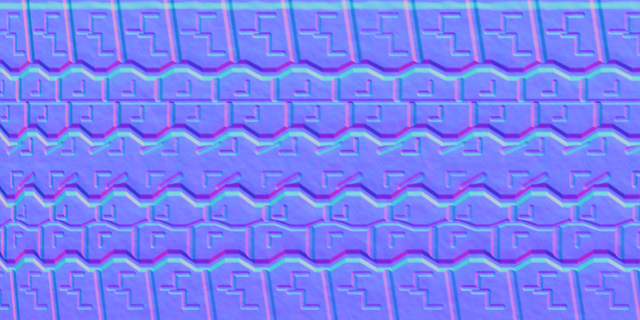
Write a Shadertoy shader that draws this texture map.

```glsl
// Tangent-space normal map of a worn tyre tread: five ribs split by zigzag grooves.

float hash(vec2 p) {
    return fract(sin(dot(p, vec2(127.1, 311.7))) * 43758.5453);
}

float noise(vec2 p) {
    vec2 i = floor(p), f = fract(p);
    f = f * f * f * (f * (f * 6.0 - 15.0) + 10.0);
    return mix(mix(hash(i), hash(i + vec2(1, 0)), f.x),
               mix(hash(i + vec2(0, 1)), hash(i + vec2(1, 1)), f.x), f.y);
}

// Tread pitch: blocks are tighter toward the left side
float pitch(float x) {
    return 5.15 * x + 1.15 * (1.0 - exp(-4.0 * x)) - 0.82;
}

// Signed sideways distance to the nearest repeat of phase c
float across(float u, float c) {
    return (fract(u - c + 0.5) - 0.5) * 0.19;
}

float zigzag(float u, float mid, float low, float amp) {
    float tri = abs(fract(u - low) - 0.5) * 4.0 - 1.0;
    return mid - amp * clamp(1.9 * tri, -1.0, 1.0);
}

float band(float y, float lo, float hi) {
    return smoothstep(-0.004, 0.004, y - lo) * smoothstep(-0.004, 0.004, hi - y);
}

float groove(float d, float w) {
    return 1.0 - smoothstep(0.2 * w, w, abs(d));
}

float segment(vec2 p, vec2 a, vec2 b) {
    vec2 d = b - a;
    return length(p - a - d * clamp(dot(p - a, d) / dot(d, d), 0.0, 1.0));
}

// Corner at the origin with one arm along each axis
float hook(vec2 p, vec2 arm) {
    return min(segment(p, vec2(0), vec2(arm.x, 0)), segment(p, vec2(0), vec2(0, arm.y)));
}

// Two hooks joined into a step
float stair(vec2 p, vec2 s) {
    return min(hook(p + vec2(0, s.y), vec2(-s.x, 2.0 * s.y)),
               hook(p - vec2(0, s.y), vec2(s.x, -2.0 * s.y)));
}

float height(vec2 p) {
    float u = pitch(p.x), y = p.y;
    float z1 = zigzag(u, 0.781, 0.62, 0.013);
    float z2 = zigzag(u, 0.578, 0.57, 0.016);
    float z3 = zigzag(u, 0.390, 0.50, 0.018);
    float z4 = zigzag(u, 0.185, 0.50, 0.015);
    float seam = zigzag(u, 0.297, 0.10, 0.009);

    // Main grooves, with a soft shoulder around each
    float d = min(min(abs(y - z1), abs(y - z2)), min(abs(y - z3), abs(y - z4)));
    float depth = groove(d, 0.022);
    float shoulder = 1.0 - smoothstep(0.0, 0.055, d);

    // Slanted cuts between the outer blocks
    float top = across(u + 0.8 * (y - 0.883), 0.0);
    float bottom = across(u + 0.8 * (y - 0.09), 0.6);
    depth = max(depth, 0.85 * groove(top, 0.019) * step(z1, y));
    depth = max(depth, 0.6 * groove(bottom, 0.017) * step(y, z4));

    // Cuts and seams of the two staggered ribs
    depth = max(depth, 0.65 * groove(across(u, 0.72), 0.016) * band(y, 0.682, z1));
    depth = max(depth, 0.65 * groove(across(u, 0.95), 0.016) * band(y, z2, 0.682));
    depth = max(depth, 0.55 * groove(across(u, 0.58), 0.016) * band(y, seam, z3));
    depth = max(depth, 0.55 * groove(across(u, 0.30), 0.016) * band(y, z4, seam));
    depth = max(depth, 0.28 * groove(y - 0.682, 0.010));
    depth = max(depth, 0.40 * groove(y - seam, 0.012));

    // Sipes: steps on the outer blocks, hooks on the inner ribs
    float s = stair(vec2(across(u, 0.43), y - 0.927), vec2(0.052, 0.026));
    s = min(s, stair(vec2(across(u, 0.62), y - 0.862), vec2(0.045, -0.028)));
    s = min(s, stair(vec2(across(u, 0.02), y - 0.122), vec2(0.045, 0.022)));
    s = min(s, stair(vec2(across(u, 0.18), y - 0.065), vec2(0.045, -0.024)));
    s = min(s, hook(vec2(across(u, 0.26), y - 0.708), vec2(-0.035, 0.035)));
    s = min(s, hook(vec2(across(u, 0.42), y - 0.628), vec2(-0.032, 0.035)));
    s = min(s, hook(vec2(across(u, 0.05), y - 0.523), vec2(-0.045, 0.039)));
    s = min(s, hook(vec2(across(u, 0.54), y - 0.458), vec2(0.050, -0.036)));
    s = min(s, hook(vec2(across(u, 0.88), y - 0.320), vec2(-0.032, 0.032)));
    s = min(s, hook(vec2(across(u, 0.62), y - 0.268), vec2(0.035, -0.035)));
    float wear = 0.7 + 0.6 * noise(vec2(u * 1.3, y * 9.0));
    depth = max(depth, 0.30 * wear * groove(s, 0.010));

    // Wedge notches biting into the centre rib
    float notch = min(segment(vec2(across(u, 0.60), y - 0.542), vec2(-0.030, -0.013), vec2(0.030, 0.013)),
                      segment(vec2(across(u, 0.94), y - 0.432), vec2(-0.030, -0.018), vec2(0.030, 0.018)));
    depth = max(depth, 0.38 * groove(notch, 0.015));

    // Rolled upper edge and rubber roughness
    float edge = smoothstep(0.972, 1.0, y + 0.008 * noise(p * 25.0));
    float rough = 0.0022 * noise(p * 22.0) + 0.0010 * noise(p * 55.0) + 0.0004 * noise(p * 120.0);
    return rough - 0.0115 * depth - 0.0035 * shoulder - 0.014 * edge;
}

void mainImage(out vec4 fragColor, in vec2 fragCoord) {
    vec2 p = fragCoord / iResolution.y;
    vec2 e = vec2(0.0025, 0);
    vec2 slope = vec2(height(p + e.xy) - height(p - e.xy),
                      height(p + e.yx) - height(p - e.yx)) / (2.0 * e.x);
    // Slight overall tilt and crown of the tread
    vec2 tilt = vec2(-0.05, 0.13 * (p.y - 0.5));
    vec3 n = normalize(vec3(tilt - slope, 1.0));
    fragColor = vec4(n * 0.5 + 0.5, 1.0);
}
```
